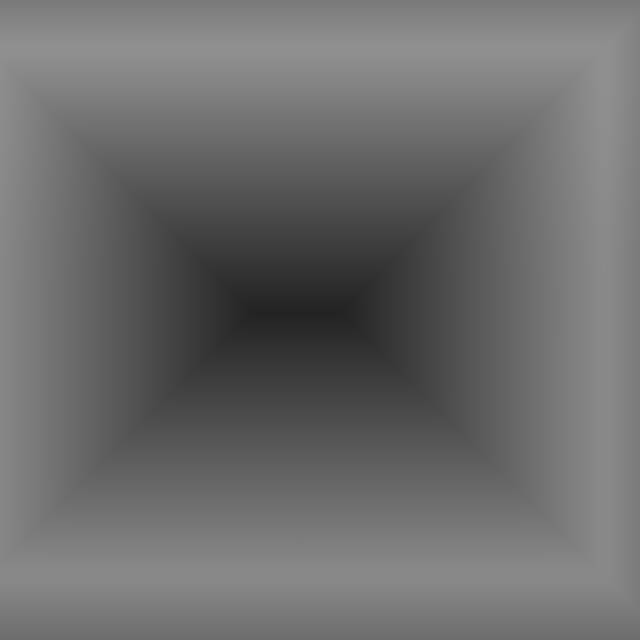
Give the GLSL for this texture map, as a WebGL 2 fragment shader.

```glsl
#version 300 es
precision highp float;

uniform vec2 u_resolution;
out vec4 fragColor;

// Rounded absolute value, so creases stay smooth
float softAbs(float x, float radius) {
    return sqrt(x * x + radius * radius) - radius;
}

// Rectangular distance: zero on a horizontal core, halfSize.y on the frame
float frameDistance(vec2 p, vec2 halfSize) {
    float side = abs(p.x) - (halfSize.x - halfSize.y);
    float level = abs(p.y);
    return 0.5 * (side + level + softAbs(side - level, 0.006));
}

// Linear rise to a crest, then a steeper fall beyond it
float crestProfile(float d, float crest, float peak, float rise, float fall) {
    float offset = d - crest;
    float bend = softAbs(offset, 0.012);
    return peak - 0.5 * (rise + fall) * bend - 0.5 * (fall - rise) * offset;
}

void main() {
    vec2 uv = gl_FragCoord.xy / u_resolution;
    vec2 center = vec2(0.465, 0.512);
    vec2 halfSize = vec2(0.478, 0.410);

    // Sunken pyramid with a raised rim
    float d = frameDistance(uv - center, halfSize);
    float gray = crestProfile(d, halfSize.y, 0.535, 1.0, 1.25);

    // Slightly stronger light on the upper slope
    gray *= mix(1.0, 1.05, smoothstep(0.55, 0.92, uv.y));

    fragColor = vec4(vec3(max(gray, 0.127)), 1.0);
}
```
